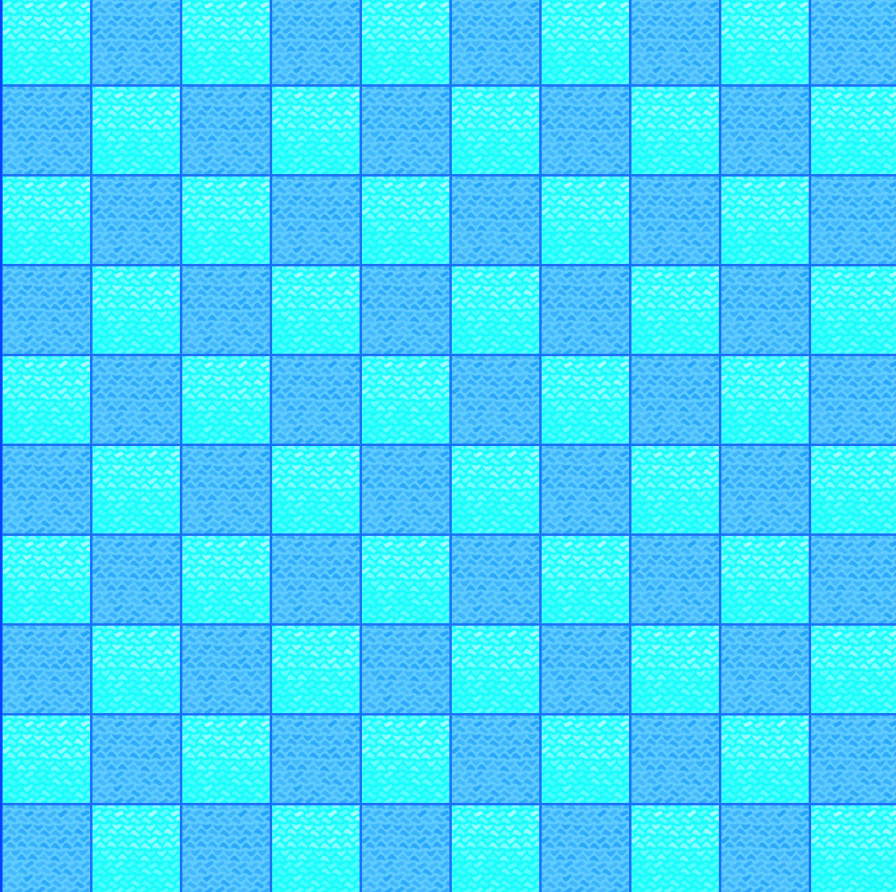
This pattern is drawn by a WebGL 1 fragment shader. Its source:

```glsl
precision highp float;

uniform vec2 u_resolution;

// Layout, in units of the canvas width
const float TILE = 0.10026;
const vec2 ORIGIN = vec2(0.0016, -0.0022);
const float EDGE_WIDTH = 0.0024;

// Sizes in units of one tile
const float LINE_WIDTH = 0.027;
const vec2 WEAVE_COUNT = vec2(8.0, 14.0);
const float WEAVE_WAVE = 0.2;
const vec2 DASH_RADIUS = vec2(0.46, 0.42);

const vec3 CYAN = vec3(0.09, 0.99, 0.985);
const vec3 CYAN_GLINT = vec3(0.68, 0.99, 1.0);
const vec3 BLUE = vec3(0.38, 0.80, 0.995);
const vec3 BLUE_SHADE = vec3(0.13, 0.64, 0.98);
const vec3 LINE_COLOR = vec3(0.11, 0.43, 0.97);
const vec3 EDGE_COLOR = vec3(0.03, 0.26, 0.98);

float hash(vec2 p) {
    return fract(sin(dot(p, vec2(127.1, 311.7))) * 4375.85);
}

// Staggered rows of wavy dashes of uneven strength
float weave(vec2 p, float pixel) {
    vec2 q = p * WEAVE_COUNT;
    q.y += WEAVE_WAVE * sin(6.2832 * q.x) + 0.15 * sin(9.0 * p.x + 4.0 * p.y);
    float row = floor(q.y);
    q.x += 0.5 * mod(row, 2.0) + 0.25 * hash(vec2(row, 3.0));
    vec2 dash = floor(q);
    vec2 offset = (fract(q) - 0.5) / DASH_RADIUS;
    float feather = 0.3 + pixel * WEAVE_COUNT.y;
    float mask = 1.0 - smoothstep(1.0 - feather, 1.0 + 0.5 * feather, length(offset));
    return mask * mix(0.4, 1.0, hash(dash));
}

// Coverage of a band, smoothed over one pixel
float band(float dist, float halfWidth, float pixel) {
    return clamp((halfWidth - dist) / pixel + 0.5, 0.0, 1.0);
}

void main() {
    vec2 uv = gl_FragCoord.xy / u_resolution.x;
    vec2 grid = (uv - ORIGIN) / TILE;
    float pixel = 1.0 / (u_resolution.x * TILE);
    vec2 cell = floor(grid);
    vec2 local = grid - cell;

    // Checkered tiles, glints on cyan and shade on blue
    float isCyan = mod(cell.x + cell.y, 2.0);
    float thread = weave(local, pixel);
    float fade = mix(0.55, 1.0, smoothstep(0.1, 0.9, local.y));
    vec3 cyanTile = mix(CYAN, CYAN_GLINT, thread * fade);
    vec3 blueTile = mix(BLUE, BLUE_SHADE, thread * mix(0.8, 1.0, fade));
    vec3 color = mix(blueTile, cyanTile, isCyan);

    // Grid lines
    vec2 toLine = min(local, 1.0 - local);
    float line = band(min(toLine.x, toLine.y), 0.5 * LINE_WIDTH, pixel);
    color = mix(color, LINE_COLOR, line);

    // Darker left border
    float edge = band(uv.x, EDGE_WIDTH, 1.0 / u_resolution.x);
    color = mix(color, EDGE_COLOR, edge);

    gl_FragColor = vec4(color, 1.0);
}
```
